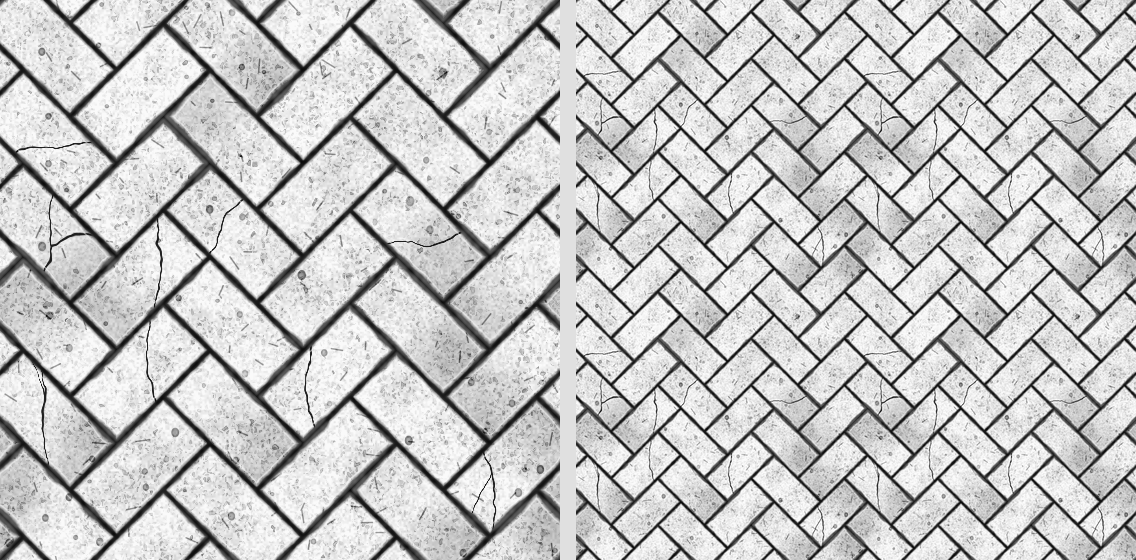
Left, the tile; right, the same tile 2 across and 2 down.
Give the GLSL for this texture map, as a three.js fragment shader.

```glsl
// Pale herringbone paving at 45 degrees: 2:1 stones with dark, uneven joints.
// Rotated lattice cells pair up into bricks; wrapped noise and scattered cells
// add aggregate, pits, scratches, stains and cracks.
#define COURSES 6.0         // herringbone steps up the canvas, half as many across
#define JOINT 0.033         // half width of a joint, in brick widths
#define JOINT_WEAR 0.032    // extra joint width where edges are worn
#define STONE 0.975
#define JOINT_DARK 0.09
#define JOINT_LIGHT 0.33
#define CRACKED 0.27        // share of bricks with a crack
#define CRACK_WIDTH 0.012
#define STAINED 0.36        // share of bricks with a grey end
#define SOFT 0.0013         // edge smoothing, in canvas units

varying vec2 vUv;

float hash(vec2 p) {
  vec3 q = fract(p.xyx * vec3(0.1031, 0.1030, 0.0973));
  q += dot(q, q.yzx + 33.33);
  return fract((q.x + q.y) * q.z);
}
vec2 hash2(vec2 p) { return vec2(hash(p), hash(p + 57.3)); }

// Integer cell wrapped to n per canvas, offset so each scale has its own seed
vec2 wrapCell(vec2 c, float n) { return floor(mod(c + 0.5, n)) + n; }

float noise(vec2 uv, float n) {
  vec2 p = uv * n, c = floor(p), f = p - c;
  f = f * f * (3.0 - 2.0 * f);
  float low = mix(hash(wrapCell(c, n)), hash(wrapCell(c + vec2(1, 0), n)), f.x);
  float high = mix(hash(wrapCell(c + vec2(0, 1), n)), hash(wrapCell(c + 1.0, n)), f.x);
  return mix(low, high, f.y);
}
float fbm(vec2 uv, float n) {
  return 0.55 * noise(uv, n) + 0.3 * noise(uv, 2.0 * n) + 0.15 * noise(uv, 4.0 * n);
}

// Darkness of scattered oval spots with darker rims, n cells per canvas
float spots(vec2 uv, float n, float density, float size) {
  vec2 p = uv * n, base = floor(p);
  float dark = 0.0, soft = n * SOFT;
  for (int y = -1; y <= 1; y++) for (int x = -1; x <= 1; x++) {
    vec2 cell = base + vec2(x, y), id = wrapCell(cell, n);
    vec2 v = p - cell - 0.15 - 0.7 * hash2(id), h = hash2(id + 11.7);
    float r = size * mix(0.35, 1.0, h.y * h.y);
    float d = length(v * vec2(0.85 + 0.4 * h.y, 1.0)) - r;
    float rim = 1.0 - smoothstep(0.0, 0.5 * r, abs(d + 0.2 * r));
    float fill = (1.0 - smoothstep(-soft, soft, d)) * (0.65 + 0.35 * rim);
    dark = max(dark, step(h.x, density) * fill * mix(0.45, 1.0, hash(id + 5.1)));
  }
  return dark;
}

// Short thin strokes in random directions
float scratches(vec2 uv, float n, float density) {
  vec2 p = uv * n, base = floor(p);
  float dark = 0.0;
  for (int y = -1; y <= 1; y++) for (int x = -1; x <= 1; x++) {
    vec2 cell = base + vec2(x, y), id = wrapCell(cell, n), h = hash2(id + 3.9);
    vec2 v = p - cell - hash2(id), dir = vec2(cos(6.283 * h.y), sin(6.283 * h.y));
    float along = dot(v, dir), reach = 0.1 + 0.22 * hash(id + 8.3);
    float d = length(v - dir * clamp(along, -reach, reach));
    dark = max(dark, step(h.x, density) * (1.0 - smoothstep(0.0, 2.0 * n * SOFT, d)));
  }
  return dark;
}

// Distance to a wandering crack across a brick, sometimes with a side branch
float crackDistance(vec2 l, vec2 id, vec2 uv) {
  vec2 h = hash2(id + 21.4), k = hash2(id + 35.8);
  float slope = 2.6 * h.y - 1.3;
  vec2 q = l + 0.13 * (vec2(fbm(uv, 30.0), fbm(uv, 34.0)) - 0.5);
  float path = h.x - 0.5 + slope * q.y + 0.07 * sin(6.0 * q.y + 6.283 * k.x);
  float d = abs(q.x - path) / sqrt(1.0 + slope * slope);
  float side = k.y < 0.5 ? -1.0 : 1.0, tilt = side * (0.25 + k.x);
  float joinY = 0.5 * (k.x - 0.5);
  float branch = abs(q.y - joinY - tilt * (q.x - path)) / sqrt(1.0 + tilt * tilt);
  bool forked = hash(id + 44.6) < 0.5 && (q.x - path) * side > 0.0;
  return forked ? min(d, branch) : d;
}

void main() {
  vec2 uv = vUv;

  // Herringbone: cells on each diagonal pair along one axis, then the other
  vec2 p = COURSES * vec2(uv.x - uv.y, uv.x + uv.y) + vec2(1.0, -0.5);
  vec2 cell = floor(p);
  float s = floor(mod(cell.x + cell.y + 0.5, 4.0));
  bool falling = s < 2.0;
  vec2 centre = cell + (falling ? vec2(1.0 - s, 0.5) : vec2(0.5, 3.0 - s));
  vec2 l = falling ? p - centre : (p - centre).yx;
  vec2 id = floor(mod(vec2(centre.x + centre.y, centre.y - centre.x) + 0.25, 2.0 * COURSES));

  // Aggregate and pits, denser in patches
  vec2 warped = uv + 0.007 * (vec2(noise(uv, 150.0), noise(uv, 163.0)) - 0.5);
  float cluster = smoothstep(0.3, 0.68, fbm(uv, 17.0));
  float tone = STONE - 0.10 * fbm(uv, 22.0) * cluster;
  tone -= 0.30 * spots(warped, 144.0, 0.6, 0.46) * mix(0.35, 1.0, cluster);
  tone -= 0.27 * spots(warped, 82.0, 0.45, 0.42) * mix(0.3, 1.0, cluster);
  tone -= 0.36 * spots(warped, 46.0, 0.2, 0.25);
  tone -= 0.50 * spots(uv, 20.0, 0.2, 0.2);
  tone -= 0.40 * scratches(uv, 24.0, 0.28);
  tone += 0.13 * (noise(uv, 256.0) - 0.5);

  // Brick tone, grey ends and cracks
  vec2 h = hash2(id + 2.6);
  float end = l.x * (h.y < 0.5 ? -1.0 : 1.0) + 0.9 * (fbm(uv, 12.0) - 0.5);
  tone -= step(h.x, STAINED) * 0.15 * smoothstep(-0.3, 0.9, end) + 0.03 * h.y;
  float crack = crackDistance(l, id, uv);
  float cracked = step(hash(id + 71.2), CRACKED);
  tone *= 1.0 - cracked * 0.87 * (1.0 - smoothstep(0.4, 1.5, crack / CRACK_WIDTH));

  // Worn bevel and joint
  vec2 q = vec2(0.95, 0.45) - abs(l);
  float edge = min(min(q.x, q.y), 0.0) + 0.05;
  if (q.x < 0.0 && q.y < 0.0) edge = 0.05 - length(q);
  else if (q.x > 0.0 && q.y > 0.0) edge = min(q.x, q.y) + 0.05;
  float wear = smoothstep(0.42, 0.8, fbm(uv, 14.0));
  float inside = edge - JOINT - JOINT_WEAR * wear - 0.03 * (fbm(uv, 52.0) - 0.5);
  tone = mix(tone, 0.97, 0.5 * (1.0 - smoothstep(0.0, 0.02, abs(inside - 0.05))));
  tone *= mix(0.62, 1.0, smoothstep(0.0, 0.045, inside));
  float grout = mix(JOINT_DARK, JOINT_LIGHT, smoothstep(0.0, 0.07, edge + 0.03 * wear));
  grout += 0.1 * (noise(uv, 128.0) - 0.5);
  tone = mix(grout, tone, smoothstep(-0.012, 0.016, inside));

  gl_FragColor = vec4(vec3(clamp(tone, 0.04, 0.98)), 1.0);
}
```
